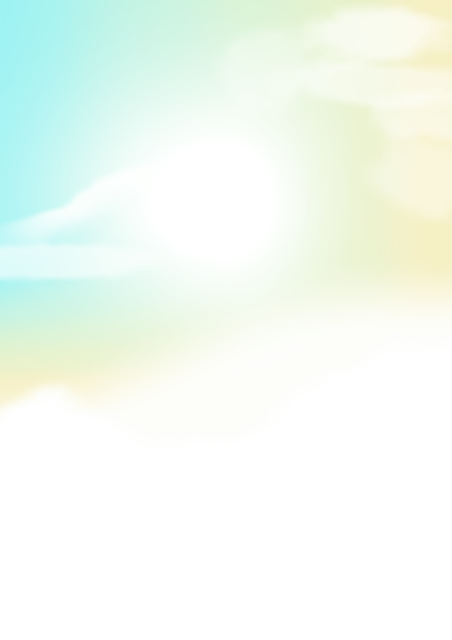
Reproduce this background procedurally as a Shadertoy shader.

```glsl
// A pale spring sky: cyan at the left warms to cream at the right and low down,
// washed out by a white central glow. Gradient-noise clouds drift over it,
// and a white cloud bank fills the lower part of the canvas.
#define GLOW_CENTER vec2(0.50, 0.685)
#define GLOW_LEFT 0.36
#define GLOW_RIGHT 0.22
#define GLOW_HEIGHT 0.20
#define GLOW_GAIN 1.25
#define CLOUD_SCALE 8.0
#define CLOUD_ROUGHNESS 0.9
#define BANK_BASE 0.305
#define BANK_SOFTNESS 0.018

const vec3 CYAN  = vec3(0.61, 0.95, 0.95);
const vec3 MINT  = vec3(0.76, 0.95, 0.88);
const vec3 LEAF  = vec3(0.85, 0.95, 0.82);
const vec3 LIME  = vec3(0.91, 0.945, 0.79);
const vec3 CREAM = vec3(0.965, 0.94, 0.77);
const vec3 WHITE = vec3(0.995, 1.0, 0.995);

vec2 hashGradient(vec2 cell) {
    vec2 h = vec2(dot(cell, vec2(127.1, 311.7)), dot(cell, vec2(269.5, 183.3)));
    return 2.0 * fract(sin(h) * 43758.5) - 1.0;
}

float gradientNoise(vec2 p) {
    vec2 i = floor(p), f = fract(p);
    vec2 u = f * f * f * (f * (f * 6.0 - 15.0) + 10.0);
    vec2 e = vec2(0.0, 1.0);
    float low  = mix(dot(hashGradient(i), f),
                     dot(hashGradient(i + e.yx), f - e.yx), u.x);
    float high = mix(dot(hashGradient(i + e.xy), f - e.xy),
                     dot(hashGradient(i + e.yy), f - e.yy), u.x);
    return mix(low, high, u.y);
}

float fbm(vec2 p) {
    float sum = 0.0, amplitude = 0.5;
    for (int octave = 0; octave < 5; octave++) {
        sum += amplitude * gradientNoise(p);
        p = mat2(1.6, 1.2, -1.2, 1.6) * p + 7.3;
        amplitude *= 0.5;
    }
    return sum;
}

// Soft elliptical puff whose rim is roughened by noise
float puff(vec2 uv, vec2 center, vec2 radius, float rough) {
    float d = length((uv - center) / radius) + CLOUD_ROUGHNESS * rough;
    return 1.0 - smoothstep(0.55, 1.15, d);
}

vec3 skyColor(float warmth) {
    vec3 color = mix(CYAN, MINT, smoothstep(0.0, 0.35, warmth));
    color = mix(color, LEAF, smoothstep(0.3, 0.6, warmth));
    color = mix(color, LIME, smoothstep(0.55, 0.8, warmth));
    return mix(color, CREAM, smoothstep(0.78, 0.95, warmth));
}

// White glow, narrower on its right side
float glow(vec2 uv) {
    vec2 d = uv - GLOW_CENTER;
    d /= vec2(d.x < 0.0 ? GLOW_LEFT : GLOW_RIGHT, GLOW_HEIGHT);
    return min(1.0, GLOW_GAIN * exp(-dot(d, d)));
}

// Haze that thickens below a line rising to the right
float lowerHaze(vec2 uv) {
    float line = mix(0.36, 0.54, smoothstep(0.0, 0.8, uv.x));
    return 0.93 * (1.0 - smoothstep(line - 0.07, line + 0.06, uv.y));
}

// Wedge of cloud with a crisp rising crest and a faded underside
float leftCloud(vec2 uv, float rough) {
    float crest = mix(0.652, 0.757, smoothstep(-0.02, 0.40, uv.x)) + 0.035 * rough;
    float top = 1.0 - smoothstep(crest - 0.012, crest + 0.006, uv.y);
    float under = smoothstep(crest - 0.075, crest - 0.015, uv.y);
    return top * under * smoothstep(-0.08, 0.16, uv.x) * (1.0 - smoothstep(0.3, 0.5, uv.x));
}

float upperClouds(vec2 uv, float rough) {
    float clear = 1.0;
    clear *= 1.0 - 0.70 * puff(uv, vec2(0.83, 0.938), vec2(0.16, 0.050), rough);
    clear *= 1.0 - 0.55 * puff(uv, vec2(0.85, 0.870), vec2(0.24, 0.038), rough);
    clear *= 1.0 - 0.50 * puff(uv, vec2(0.96, 0.820), vec2(0.14, 0.045), rough);
    clear *= 1.0 - 0.35 * puff(uv, vec2(0.59, 0.890), vec2(0.13, 0.070), rough);
    clear *= 1.0 - 0.40 * puff(uv, vec2(0.93, 0.725), vec2(0.12, 0.080), rough);
    return 1.0 - clear;
}

float cloudBank(vec2 uv, float rough) {
    float bump = (uv.x - 0.12) / 0.16;
    float crest = BANK_BASE + 0.08 * exp(-bump * bump)
                + 0.165 * smoothstep(0.42, 0.90, uv.x) + 0.05 * rough;
    return 1.0 - smoothstep(crest - BANK_SOFTNESS, crest + BANK_SOFTNESS, uv.y);
}

void mainImage(out vec4 fragColor, in vec2 fragCoord) {
    vec2 uv = fragCoord / iResolution.xy;
    vec2 p = vec2(uv.x * iResolution.x / iResolution.y, uv.y);
    float rough = fbm(p * CLOUD_SCALE * vec2(1.0, 1.6));
    float drift = fbm(p * 3.0 + 4.0);

    // Sky hue, warming to the right and toward the horizon
    float warmth = mix(uv.x, 1.0, 1.0 - smoothstep(0.36, 0.60, uv.y)) + 0.06 * drift;
    vec3 color = skyColor(clamp(warmth, 0.0, 1.0));

    // Light and clouds
    vec2 bent = uv + 0.03 * drift;
    color = mix(color, WHITE, glow(bent));
    color = mix(color, WHITE, lowerHaze(bent));
    color = mix(color, WHITE, upperClouds(uv, rough));
    color = mix(color, WHITE, 0.85 * leftCloud(uv, rough));
    color = mix(color, WHITE, 0.6 * puff(uv, vec2(0.10, 0.592), vec2(0.27, 0.030), rough));
    color = mix(color, WHITE, cloudBank(uv, rough));
    fragColor = vec4(color, 1.0);
}
```
